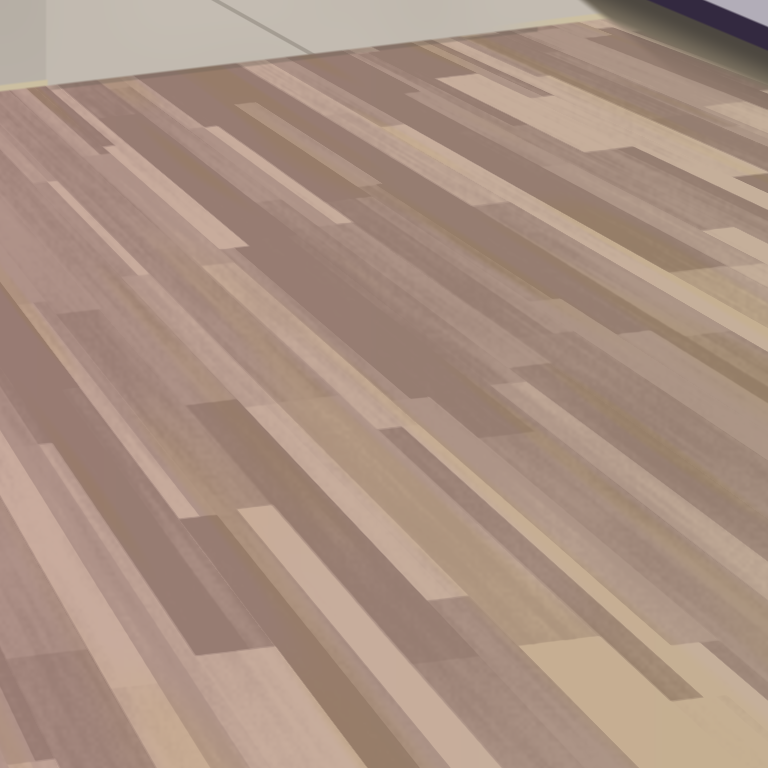
This texture is drawn by a WebGL 1 fragment shader. Its source:

```glsl
precision highp float;
uniform vec2 u_resolution;

#define VANISH vec2(-0.664, -0.508)
#define TILT 0.12
#define STRIPS 19.0
#define PLANK_LENGTH 0.21
#define SOFT 0.004
#define GRAIN 0.30
#define WALL_EDGE 0.119
#define DARK_WOOD vec3(0.59, 0.49, 0.445)
#define MID_WOOD vec3(0.68, 0.58, 0.53)
#define LIGHT_WOOD vec3(0.78, 0.68, 0.61)
#define TILE vec3(0.76, 0.73, 0.69)
#define SHADOW vec3(0.41, 0.37, 0.33)

float hash(vec2 p) {
  return fract(sin(dot(p, vec2(127.1, 311.7))) * 4375.85);
}

float noise(vec2 p) {
  vec2 i = floor(p), f = fract(p);
  f = f * f * (3.0 - 2.0 * f);
  return mix(mix(hash(i), hash(i + vec2(1.0, 0.0)), f.x),
             mix(hash(i + vec2(0.0, 1.0)), hash(i + 1.0), f.x), f.y);
}

float below(float edge, float x) {
  return 1.0 - smoothstep(edge - SOFT * 0.5, edge + SOFT * 0.5, x);
}

float line(float x, float width) {
  return 1.0 - smoothstep(width * 0.4, width, abs(x));
}

// Tone of one plank; some carry a narrow sliver along one side
float plankTone(vec2 id, float across, float soft) {
  float tone = hash(id);
  float sliver = hash(id + 17.3);
  float start = 0.5 + 0.25 * hash(id + 5.1);
  float sliverMask = step(0.6, sliver) * smoothstep(start, start + soft, across);
  return mix(tone, hash(id + 31.7), sliverMask);
}

// Tone along one strip, with soft joints between plank ends
float stripTone(float strip, float across, float along, vec2 soft) {
  float scale = PLANK_LENGTH * mix(0.75, 1.3, hash(vec2(strip, 2.0)));
  float t = along / scale + 9.0 * hash(vec2(strip, 8.0));
  float cell = floor(t);
  float farther = plankTone(vec2(strip, cell), across, soft.x);
  float nearer = plankTone(vec2(strip, cell - 1.0), across, soft.x);
  return mix(nearer, farther, smoothstep(0.0, soft.y / scale, t - cell));
}

vec3 floorColor(vec2 p) {
  // Perspective: u runs across the strips, v along them
  float depth = p.y + TILT * p.x - VANISH.y - TILT * VANISH.x;
  float u = (p.x - VANISH.x) / depth;
  float v = 1.0 / depth;
  float a = u * STRIPS;
  a += 0.2 * sin(a * 2.3);
  float strip = floor(a), across = a - strip;
  vec2 soft = SOFT * vec2(STRIPS / depth, v * v);
  float tone = mix(stripTone(strip - 1.0, 1.0, v, soft),
                   stripTone(strip, across, v, soft),
                   smoothstep(0.0, soft.x, across));
  tone = tone * 1.15 - 0.08;

  // Wood grain, worn patches and fine speckle
  float grain = 0.6 * noise(vec2(u * 75.0, v * 7.0 + strip * 3.0))
              + 0.4 * noise(vec2(u * 170.0, v * 24.0));
  tone += GRAIN * (grain - 0.5);
  tone += 0.14 * (noise(p * 7.0) - 0.5);
  tone += 0.09 * (noise(p * 190.0) - 0.5);
  tone += 0.16 * (p.x + p.y - 1.0);
  tone = clamp(tone, 0.0, 1.0);
  vec3 color = mix(DARK_WOOD, MID_WOOD, smoothstep(0.0, 0.5, tone));
  color = mix(color, LIGHT_WOOD, smoothstep(0.5, 1.0, tone));

  // Pinker on the left, greyer on the right, yellower streaks
  color *= mix(vec3(1.01, 0.985, 1.01), vec3(0.99, 1.01, 0.99), p.x);
  color.b -= 0.035 * smoothstep(0.6, 0.9, noise(vec2(u * 30.0, v * 5.0)));
  return color;
}

vec3 tileColor(vec2 p, float h) {
  vec3 color = TILE + 0.02 * (noise(p * 9.0) - 0.5);
  color *= mix(0.95, 1.0, smoothstep(0.058, 0.062, p.x));
  color -= 0.12 * line(p.y - 0.56 * (p.x - 0.28), 0.004) * step(0.2, p.x);
  float trim = below(0.062, p.x) + smoothstep(0.62, 0.76, p.x);
  color = mix(color, vec3(0.80, 0.75, 0.63), trim * line(h - WALL_EDGE + 0.003, 0.007));
  return color;
}

void main() {
  vec2 p = gl_FragCoord.xy / u_resolution;
  p.y = 1.0 - p.y;
  float h = p.y + TILT * p.x;
  vec3 color = floorColor(p);

  // Tiled strip with a thin dark seam
  float seam = line(h - WALL_EDGE - 0.002, 0.006) * smoothstep(0.05, 0.08, p.x);
  color = mix(color, SHADOW, 0.35 * seam * below(0.7, p.x));
  color = mix(color, tileColor(p, h), below(WALL_EDGE, h));

  // Shadowed corner: dark base, purple band, pale top
  float s = p.y - 0.42 * (p.x - 0.781);
  float corner = smoothstep(0.0, 0.02, p.x - 0.749 - 1.25 * p.y);
  color *= 1.0 - 0.12 * corner * (1.0 - smoothstep(0.02, 0.07, s));
  vec3 base = mix(vec3(0.30, 0.28, 0.25), vec3(0.50, 0.46, 0.39),
                  smoothstep(-0.02, 0.03, s));
  base = mix(base, vec3(0.20, 0.16, 0.25), below(-0.026, s));
  base = mix(base, vec3(0.70, 0.68, 0.72), below(-0.057, s));
  color = mix(color, base, corner * (1.0 - smoothstep(0.014, 0.030, s)));

  gl_FragColor = vec4(color, 1.0);
}
```
